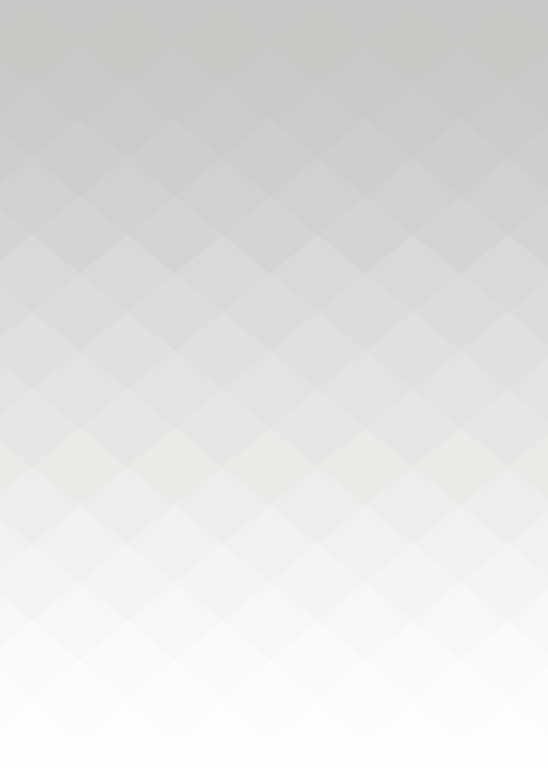
Write a Shadertoy shader that draws this background.

```glsl
// Draws a pale lattice of flat diamonds, stepping from grey at the top to white at the bottom.

const vec2 HALF_DIAMOND = vec2(0.0869, 0.05027); // half width and half height, in canvas units
const vec2 TOP_CORNER = vec2(0.0584, 0.0042);    // top corner of a row-zero diamond
const vec3 WARM_SHIFT = vec3(0.0, -1.0, -3.0);
const vec3 OLIVE_SHIFT = vec3(0.0, 0.0, -3.0);

// Floor whose steps are softened over the given width
vec2 softFloor(vec2 x, float width) {
    vec2 edge = floor(x + 0.5);
    return edge - 1.0 + smoothstep(-width, width, x - edge);
}

float smoothMax(float a, float b, float radius) {
    float blend = max(radius - abs(a - b), 0.0) / radius;
    return max(a, b) + blend * blend * radius * 0.25;
}

float smoothMin(float a, float b, float radius) {
    return -smoothMax(-a, -b, radius);
}

// Weight of one for rows from first to last, falling to zero one row away
float rowBand(float row, float first, float last) {
    return clamp(min(row - first, last - row) + 1.0, 0.0, 1.0);
}

// Brightness of a row: a steady ramp eased at both ends, from 0 to 255
float rowTone(float row) {
    float ramp = 196.4 + 3.4 * row;
    return smoothMin(smoothMax(ramp, 198.0, 10.0), 255.0, 12.0);
}

vec3 rowColor(float row) {
    vec3 color = vec3(rowTone(row));
    color += WARM_SHIFT * rowBand(row, 2.0, 5.0);
    color += OLIVE_SHIFT * (rowBand(row, 0.0, 0.0) + rowBand(row, 11.0, 11.0));
    return color / 255.0;
}

void mainImage(out vec4 fragColor, in vec2 fragCoord) {
    vec2 uv = fragCoord / iResolution.xy;
    vec2 p = (vec2(uv.x, 1.0 - uv.y) - TOP_CORNER) / HALF_DIAMOND;

    // Skewed axes turn every diamond into a unit square
    vec2 lattice = 0.5 * vec2(p.y + p.x, p.y - p.x);
    float pixelSize = 0.5 * length(1.0 / (HALF_DIAMOND * iResolution.xy));

    // The sum of both cell indices counts rows downwards
    vec2 cell = softFloor(lattice, 0.75 * pixelSize);
    fragColor = vec4(rowColor(cell.x + cell.y), 1.0);
}
```
